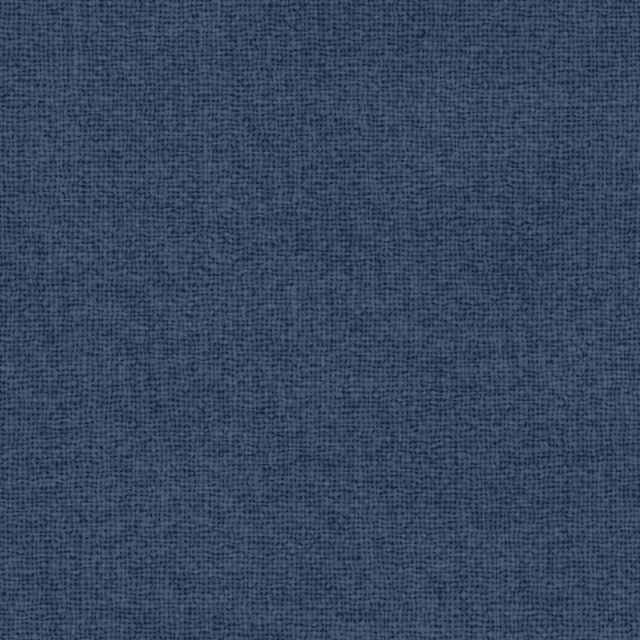
Write a three.js fragment shader that draws this texture.

```glsl
// Navy plain-weave cloth: fine warp and weft strands pass over and under each
// other, with slanted dark gaps of uneven place and depth at the corners. Noise
// bends the threads a little and tints them in faint streaks and fibre grain.

#define THREADS vec2(132.0, 126.0)
#define WOBBLE 0.6
#define RELIEF 0.9
#define GAPS 0.58
#define WARP_SHEEN 0.14
#define STREAKS 0.20
#define CLOUDS 0.09
#define FIBRE 0.56
#define MID_TONE 0.74
#define SHADOW_COLOR vec3(0.13, 0.18, 0.28)
#define LIGHT_COLOR vec3(0.30, 0.36, 0.45)

varying vec2 vUv;

const float PI = 3.14159;

float hash(vec2 p) {
  return fract(sin(dot(p, vec2(127.1, 311.7))) * 43758.5453);
}

// Smooth value noise, centred on zero
float noise(vec2 p) {
  vec2 i = floor(p);
  vec2 f = fract(p);
  f = f * f * (3.0 - 2.0 * f);
  float low = mix(hash(i), hash(i + vec2(1.0, 0.0)), f.x);
  float high = mix(hash(i + vec2(0.0, 1.0)), hash(i + vec2(1.0, 1.0)), f.x);
  return mix(low, high, f.y) - 0.5;
}

// Bend the thread grid: slow drift plus small local wobble
vec2 bendThreads(vec2 p) {
  vec2 drift = vec2(noise(p * vec2(0.09, 0.03) + 17.0),
                    noise(p * vec2(0.03, 0.09) + 41.0));
  vec2 wobble = vec2(noise(p * vec2(0.60, 0.45) + 63.0),
                     noise(p * vec2(0.45, 0.65) + 89.0));
  return p + drift + WOBBLE * wobble;
}

// +1 or -1 in a checkerboard
float checker(vec2 cell) {
  return 1.0 - 2.0 * mod(cell.x + cell.y, 2.0);
}

// Height of one strand; side is +1 where it lies on top, -1 below
float strandHeight(float across, float along, float side) {
  float roundness = sqrt(max(cos(PI * across), 0.0));
  return roundness * (0.7 + 0.3 * side * cos(PI * along));
}

// Dark flecks at the four surrounding thread corners, slanting by turns
float cornerGaps(vec2 p) {
  float dark = 0.0;
  for (int k = 0; k < 4; k++) {
    float row = floor(float(k) * 0.5);
    vec2 corner = floor(p) + vec2(float(k) - 2.0 * row, row);
    vec2 jitter = vec2(hash(corner + 11.0), hash(corner + 37.0)) - 0.5;
    vec2 d = p - corner - 0.28 * jitter;
    float slant = checker(corner) * 0.45 + 0.7 * (hash(corner + 3.0) - 0.5);
    vec2 q = vec2(d.x, d.y - slant * d.x) / vec2(0.43, 0.24);
    float dash = noise(corner * vec2(0.4, 0.9) + 29.0);
    float depth = 0.4 + 1.2 * hash(corner + 71.0) + 0.5 * dash;
    dark += max(depth, 0.1) * exp(-dot(q, q));
  }
  return dark;
}

void main() {
  vec2 grid = vUv * THREADS;
  vec2 p = bendThreads(grid);
  vec2 cell = floor(p);
  vec2 f = fract(p) - 0.5;
  float side = checker(cell);

  // Weave relief
  float warp = strandHeight(f.x, f.y, side);
  float weft = strandHeight(f.y, f.x, -side);
  float weftOnTop = smoothstep(-0.15, 0.15, weft - warp);
  float relief = mix(warp, weft, weftOnTop);
  float sheen = 0.5 - weftOnTop;

  // Streaks that follow single threads and small bundles
  float warpTint = noise(vec2(cell.x * 0.8, vUv.y * 8.0))
                 + 0.35 * noise(vec2(cell.x * 0.25 + 50.0, vUv.y * 5.0));
  float weftTint = noise(vec2(vUv.x * 9.0, cell.y * 0.8 + 150.0))
                 + 0.35 * noise(vec2(vUv.x * 4.0, cell.y * 0.25 + 250.0));
  float streak = mix(warpTint, weftTint, weftOnTop);

  // Broad clouding and fine fibre grain
  float cloud = noise(vUv * vec2(4.0, 13.0) + 5.0)
              + 0.5 * noise(vUv * vec2(14.0, 9.0) + 31.0);
  float fibre = noise(grid * vec2(1.2, 1.5) + 11.0);

  float tone = MID_TONE + RELIEF * (relief - 0.77) - GAPS * cornerGaps(p)
             + WARP_SHEEN * sheen + STREAKS * streak + CLOUDS * cloud
             + FIBRE * fibre;
  tone = clamp(tone, -0.25, 1.15);
  gl_FragColor = vec4(mix(SHADOW_COLOR, LIGHT_COLOR, tone), 1.0);
}
```
